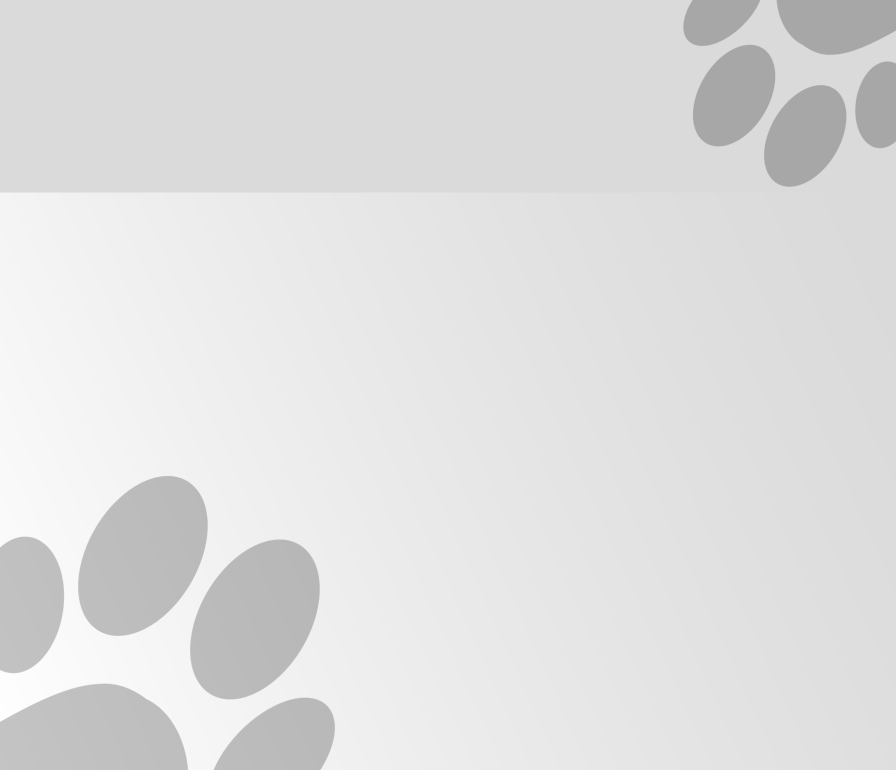
Give the GLSL for this background, as a WebGL 1 fragment shader.

```glsl
precision highp float;

uniform vec2 u_resolution;

// Approximate signed distance to an ellipse leaning right by tilt degrees
float ellipse(vec2 p, vec2 center, vec2 radii, float tilt) {
  float a = radians(tilt);
  vec2 d = p - center;
  d = vec2(d.x * cos(a) - d.y * sin(a), d.x * sin(a) + d.y * cos(a));
  float k = length(d / radii);
  return k * (k - 1.0) / max(length(d / (radii * radii)), 1e-4);
}

// Pad: a sloping crest on the left joined to an elliptical shoulder
float pad(vec2 p) {
  float x = p.x - 0.1364;
  float drop = x < 0.0 ? 0.68 * (sqrt(x * x + 0.00826) - 0.0909) : 6.875 * x * x;
  float crest = (p.y - 0.1121 + drop) * 0.92;
  float shoulder = ellipse(p, vec2(0.1636, -0.0121), vec2(0.0811, 0.1103), 0.0);
  return p.x < 0.1879 ? crest : shoulder;
}

// Paw print growing out of a corner at the origin
float paw(vec2 p) {
  vec2 bigToe = vec2(0.0715, 0.1129);
  float d = pad(p);
  d = min(d, ellipse(p, vec2(0.025, 0.2144), vec2(0.0574, 0.0892), 8.4));
  d = min(d, ellipse(p, vec2(0.1856, 0.278), bigToe, 30.5));
  d = min(d, ellipse(p, vec2(0.3311, 0.1955), bigToe, 30.5));
  return min(d, ellipse(p, vec2(0.3523, 0.0106), vec2(0.0567, 0.1027), 44.5));
}

void main() {
  vec2 corner = vec2(512.0 / 440.0, 1.0);
  vec2 p = gl_FragCoord.xy / u_resolution * corner;
  float pixel = 1.0 / u_resolution.y;

  // Diagonal fade from white to the grey of the header
  float headerGrey = 0.853;
  float along = clamp((p.x + 0.45 * p.y) * 0.66, 0.0, 1.0);
  float shade = mix(headerGrey, 1.0, pow(1.0 - along, 1.4));

  // Flat header band
  shade = mix(shade, headerGrey, smoothstep(-0.5, 0.5, (p.y - 0.75) / pixel));

  // Large paw at the lower left, smaller one turned around at the upper right
  float scale = 0.635;
  float paws = min(paw(p), paw((corner - p) / scale) * scale);
  shade *= mix(0.768, 1.0, smoothstep(-0.75, 0.75, paws / pixel));

  gl_FragColor = vec4(vec3(shade), 1.0);
}
```
